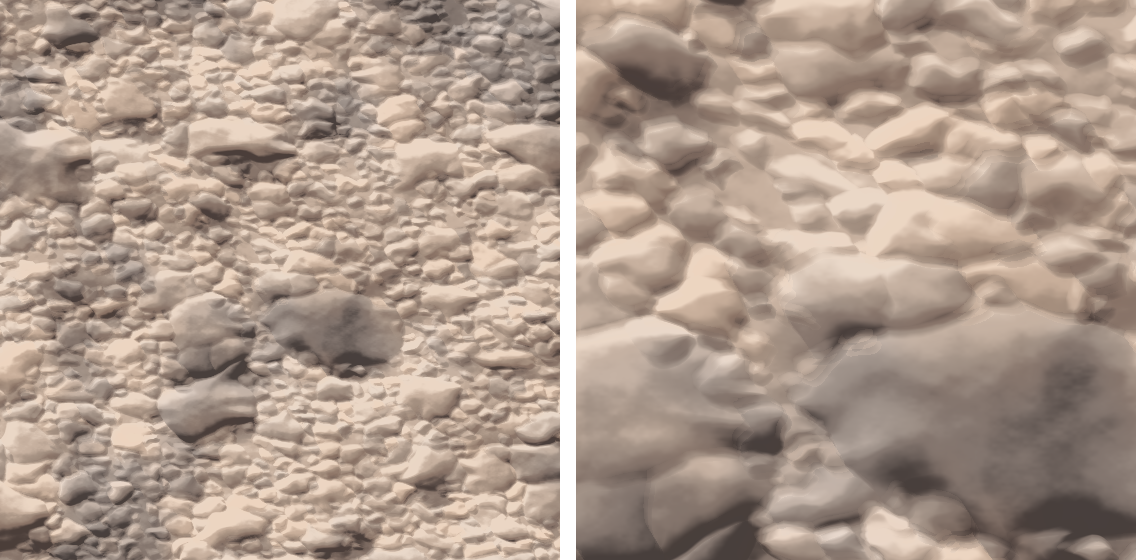
Left, the full canvas; right, a detail of the centre.
This texture is drawn by a Shadertoy shader. Its source:

```glsl
const vec2 TO_SUN = vec2(-0.55, 0.835);

float hash(vec2 p) {
    return fract(sin(dot(p, vec2(127.1, 311.7))) * 43758.5453);
}

float noise(vec2 p) {
    vec2 cell = floor(p), f = fract(p);
    f = f * f * (3.0 - 2.0 * f);
    float low = mix(hash(cell), hash(cell + vec2(1, 0)), f.x);
    float high = mix(hash(cell + vec2(0, 1)), hash(cell + vec2(1, 1)), f.x);
    return mix(low, high, f.y);
}

float fbm(vec2 p) {
    float sum = 0.0, weight = 0.5;
    for (int i = 0; i < 4; i++) {
        sum += weight * noise(p);
        p = p * 2.03 + 7.1;
        weight *= 0.5;
    }
    return sum;
}

vec2 rotate(vec2 v, float angle) {
    float c = cos(angle), s = sin(angle);
    return vec2(c * v.x + s * v.y, c * v.y - s * v.x);
}

// Scattered flattened stones: x is height, y is a random tint
vec2 stoneLayer(vec2 p, float cells, float density, float seed) {
    vec2 q = p * cells * vec2(1.0, 1.4) + seed;
    q += 0.5 * (vec2(noise(q * 1.7), noise(q * 1.7 + 31.0)) - 0.5);
    q += 0.12 * (vec2(noise(q * 4.3), noise(q * 4.3 + 53.0)) - 0.5);
    vec2 best = vec2(0.0, 0.5);
    for (int y = -1; y <= 1; y++) {
        for (int x = -1; x <= 1; x++) {
            vec2 id = floor(q) + vec2(x, y);
            if (hash(id) > density) continue;
            vec2 center = id + 0.2 + 0.6 * vec2(hash(id + 17.3), hash(id + 41.7));
            float radius = mix(0.35, 0.8, hash(id + 9.2));
            vec2 d = rotate(q - center, 1.3 * (hash(id + 5.1) - 0.4));
            d /= radius * vec2(1.0, mix(0.55, 0.95, hash(id + 23.9)));
            float facet = max(abs(d.x) + 0.45 * abs(d.y), abs(d.y));
            float r = mix(length(d), facet, 0.5);
            float dome = max(1.0 - pow(r, 2.4), 0.0);
            dome *= 1.0 + 0.7 * (hash(id + 63.4) - 0.5) * d.x;
            float height = mix(0.4, 0.75, hash(id + 88.1)) * radius * dome / cells;
            if (height > best.x) best = vec2(height, hash(id + 77.7));
        }
    }
    return best;
}

vec2 higher(vec2 a, vec2 b) {
    return a.x > b.x ? a : b;
}

vec2 surface(vec2 p) {
    vec2 gravel = higher(stoneLayer(p, 35.0, 0.8, 11.0), stoneLayer(p, 20.0, 0.7, 47.0));
    gravel.x += 0.034 * noise(p * vec2(9.0, 12.0)) + 0.008 * noise(p * vec2(24.0, 32.0));
    vec2 stones = higher(stoneLayer(p, 11.0, 0.55, 83.0), stoneLayer(p, 6.4, 0.2, 129.0));
    vec2 top = higher(gravel, stones + vec2(0.006, 0.0));
    top.x += 0.007 * fbm(p * vec2(45.0, 62.0));
    return top;
}

// How far the ground toward the sun rises above the light ray
float castShadow(vec2 p, float height) {
    float blocked = 0.0;
    for (int i = 1; i <= 5; i++) {
        float reach = 0.013 * float(i);
        blocked = max(blocked, surface(p + TO_SUN * reach).x - height - 0.42 * reach);
    }
    return smoothstep(0.0, 0.02, blocked);
}

vec3 stoneColor(float tone) {
    vec3 color = mix(vec3(0.30, 0.24, 0.22), vec3(0.54, 0.45, 0.40), smoothstep(-0.05, 0.28, tone));
    color = mix(color, vec3(0.64, 0.56, 0.50), smoothstep(0.27, 0.5, tone));
    color = mix(color, vec3(0.78, 0.69, 0.62), smoothstep(0.48, 0.7, tone));
    return mix(color, vec3(0.92, 0.84, 0.77), smoothstep(0.7, 0.92, tone));
}

void mainImage(out vec4 fragColor, in vec2 fragCoord) {
    vec2 p = fragCoord / iResolution.y;

    // Relief lit from the upper left
    float span = 0.0045;
    vec2 here = surface(p);
    vec2 sunSide = surface(p + TO_SUN * span);
    vec2 farSide = surface(p - TO_SUN * span);
    float slope = (farSide.x - sunSide.x) / (2.0 * span);
    float tint = (here.y + sunSide.y + farSide.y) / 3.0;
    float shadow = castShadow(p, here.x);

    // Broad shade, strongest in the upper right
    float corner = smoothstep(1.42, 1.7, p.x * 0.75 + p.y + 0.3 * (fbm(p * 7.0) - 0.2));
    float patches = smoothstep(0.47, 0.68, fbm(p * 5.0 + 19.0));
    float shade = max(corner, 0.85 * patches);

    float tone = 0.68 + 0.4 * slope / (1.0 + 0.5 * abs(slope));
    tone += 0.24 * (tint - 0.5) + 0.1 * (fbm(p * 45.0) - 0.47);
    tone += 0.6 * (fbm(p * vec2(8.0, 11.0) + 61.0) - 0.47);
    tone -= 0.34 * shadow + 0.31 * shade;
    vec3 color = stoneColor(clamp(tone, -0.05, 1.0));

    // Cool gray in the shade, warm variation between stones
    float gray = dot(color, vec3(0.3, 0.59, 0.11));
    color = mix(color, gray * vec3(1.05, 0.99, 0.96), 0.6 * max(shadow * 0.4, shade));
    color *= 1.0 + (tint - 0.5) * vec3(0.02, -0.02, -0.06);
    fragColor = vec4(color, 1.0);
}
```
